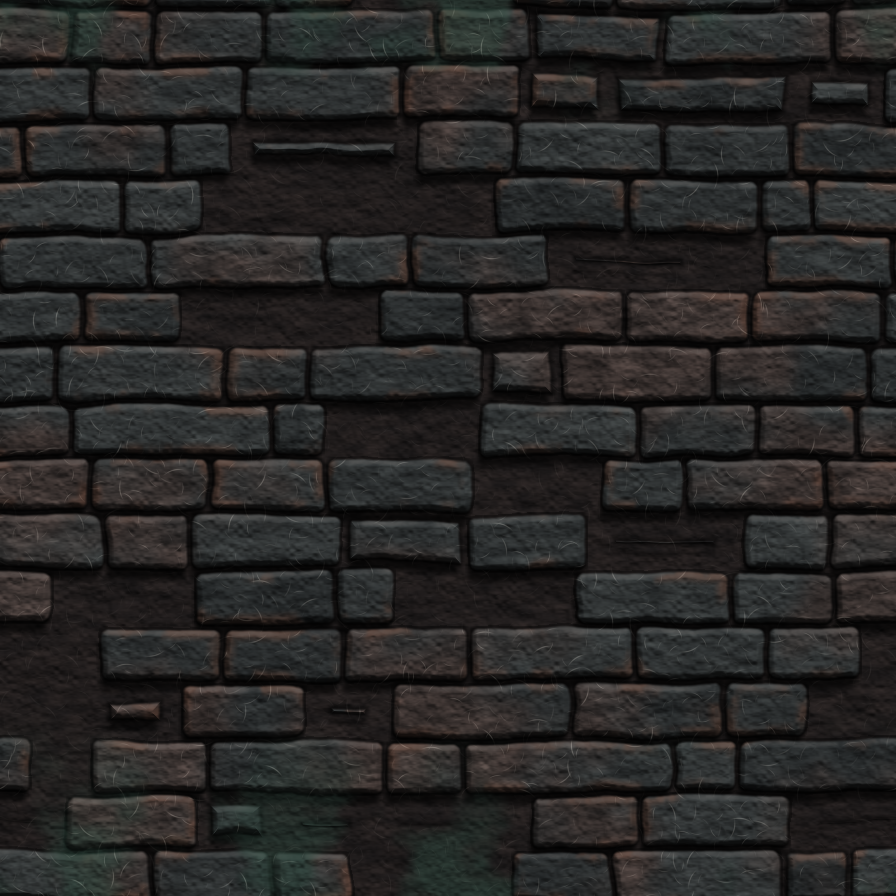
A WebGL 2 fragment shader for this texture:

```glsl
#version 300 es
precision highp float;

uniform vec2 u_resolution;
out vec4 fragColor;

const vec2 GRID = vec2(7.0, 16.0); // bricks across, courses up

float hash(vec2 p) {
  return fract(sin(dot(p, vec2(127.1, 311.7))) * 43758.5453);
}

// Value noise that wraps after `period` cells
float noise(vec2 p, float period) {
  vec2 i = floor(p), f = fract(p);
  f = f * f * (3.0 - 2.0 * f);
  vec2 a = mod(i, period), b = mod(i + 1.0, period);
  return mix(mix(hash(a), hash(vec2(b.x, a.y)), f.x),
             mix(hash(vec2(a.x, b.y)), hash(b), f.x), f.y);
}

float fbm(vec2 p, float period) {
  float sum = 0.0, amp = 0.53;
  for (int i = 0; i < 4; i++) {
    sum += amp * noise(p * period, period);
    period *= 2.0;
    amp *= 0.5;
  }
  return sum;
}

// Uneven position of the joint to the left of brick i
float joint(float i, float row) {
  return i + 0.75 * (hash(vec2(mod(i, GRID.x), row + 3.0)) - 0.5);
}

// x: signed distance to the worn brick, y: its seed
vec2 brick(vec2 p) {
  p += 0.014 * (vec2(fbm(p, 14.0), fbm(p + 0.37, 11.0)) - 0.5);
  float y = p.y * GRID.y + 0.17;
  float row = mod(floor(y), GRID.y);
  float x = p.x * GRID.x + 0.5 * mod(row, 2.0) + 0.4 * hash(vec2(row, 9.0));

  float i = floor(x);
  if (x < joint(i, row)) i -= 1.0;
  else if (x >= joint(i + 1.0, row)) i += 1.0;
  float left = joint(i, row), right = joint(i + 1.0, row);
  float seed = hash(vec2(mod(i, GRID.x) + 17.0, row));

  vec2 local = vec2(x - 0.5 * (left + right), fract(y) - 0.5) / GRID;
  vec2 halfSize = 0.5 * vec2(right - left, 1.0) / GRID - vec2(0.0035, 0.0038);
  vec2 q = abs(local) - halfSize + 0.007;
  float d = length(max(q, 0.0)) + min(max(q.x, q.y), 0.0) - 0.007;

  // Some bricks are eroded, the worst are gone
  d += 0.036 * smoothstep(0.76, 0.92, seed);
  return vec2(d, seed);
}

float height(vec2 p) {
  float face = smoothstep(0.003, -0.007, brick(p).x);
  float layers = fbm(p * vec2(1.0, 2.0), 30.0);
  return 0.0065 * face + 0.005 * layers + 0.0016 * noise(p * 190.0, 190.0);
}

// Thin straws and scratches, one in each cell of a grid
float straws(vec2 p, float cells) {
  vec2 g = p * cells;
  float sum = 0.0, blur = 0.7 * cells / u_resolution.y;
  for (int y = -1; y <= 1; y++)
    for (int x = -1; x <= 1; x++) {
      vec2 id = floor(g) + vec2(x, y), key = mod(id, cells);
      float r = hash(key + 5.0);
      vec2 v = g - id - vec2(hash(key + 11.0), hash(key + 23.0));
      float angle = 6.2832 * hash(key + 41.0);
      vec2 along = vec2(cos(angle), sin(angle));
      float t = dot(v, along);
      float across = abs(dot(v, vec2(-along.y, along.x)) + 0.5 * t * t);
      float stroke = smoothstep(0.02 + blur, 0.0, across);
      sum += stroke * smoothstep(0.2 + 0.35 * r, 0.1, abs(t)) * r * r;
    }
  return min(sum, 1.0);
}

void main() {
  vec2 p = gl_FragCoord.xy / u_resolution.y;
  vec2 b = brick(p);
  float stone = smoothstep(0.002, -0.002, b.x);
  float grain = fbm(p * vec2(1.0, 2.0), 48.0);
  float stain = fbm(p + 0.21, 6.0);

  // Surface normal and light from above
  float e = 0.0012, h = height(p);
  vec2 slope = vec2(height(p + vec2(e, 0.0)) - h, height(p + vec2(0.0, e)) - h) / e;
  vec3 n = normalize(vec3(-slope, 1.0));
  float light = max(dot(n, normalize(vec3(0.22, 0.72, 0.66))), 0.0);

  // Sooty brick faces, some of them warm and rusty
  float tone = fract(b.y * 37.0);
  vec3 face = mix(vec3(0.10, 0.11, 0.115), vec3(0.235, 0.25, 0.25), 0.75 * grain + 0.3 * tone);
  float warm = smoothstep(0.45, 0.68, stain + 0.25 * (fract(b.y * 91.0) - 0.5));
  face = mix(face, vec3(0.25, 0.195, 0.18) * (0.5 + grain), 0.65 * warm);
  float rust = smoothstep(0.54, 0.72, fbm(p + 0.6, 20.0)) * smoothstep(-0.016, -0.002, b.x);
  face = mix(face, vec3(0.33, 0.22, 0.175), 0.55 * rust);

  // Earth in the gaps, shaded by the bricks above
  vec3 earth = mix(vec3(0.075, 0.07, 0.073), vec3(0.165, 0.14, 0.135), grain);
  float shade = smoothstep(0.006, -0.006, brick(p + vec2(0.003, 0.013)).x);
  earth *= 1.0 - 0.65 * shade;
  earth *= mix(0.55, 1.0, smoothstep(0.001, 0.008, b.x));

  vec3 color = mix(earth, face, stone) * (0.3 + 1.1 * light);

  // Chipped upper rims
  float rim = smoothstep(0.0055, 0.0, abs(b.x + 0.003)) * smoothstep(0.25, 0.75, n.y);
  color = mix(color, vec3(0.42, 0.40, 0.39), 0.5 * rim * grain);

  // Moss toward the top and bottom
  float moss = smoothstep(0.5, 0.68, fbm(p + 0.13, 9.0)) * smoothstep(0.28, 0.47, abs(p.y - 0.5));
  color = mix(color, vec3(0.15, 0.23, 0.20) * (0.4 + light), 0.6 * moss);

  // Straws
  float straw = max(straws(p, 38.0), 0.8 * straws(p + 0.31, 61.0));
  color += vec3(0.17, 0.165, 0.155) * straw * (0.3 + 0.7 * stone);

  fragColor = vec4(color, 1.0);
}
```
